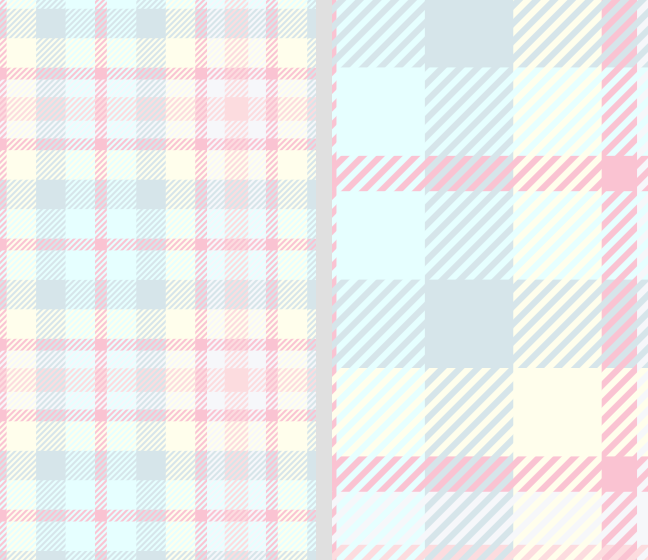
Left: the whole. Right: its middle third, enlarged.
Write a Shadertoy shader that draws this pattern.

```glsl
const float THREAD = 0.01865;             // twill pitch, in canvas widths
const vec2  PIVOT = vec2(0.3194, 0.9984); // centre of a mirrored pink band
const float HALF_SETT = 23.0;             // threads between the two mirror lines
const float TWILL_PHASE = 0.0;

const vec3 PINK  = vec3(0.980, 0.765, 0.825);
const vec3 AQUA  = vec3(0.900, 1.000, 1.000);
const vec3 GREY  = vec3(0.840, 0.898, 0.918);
const vec3 CREAM = vec3(1.000, 0.998, 0.925);
const vec3 PEARL = vec3(0.965, 0.968, 0.982);
const vec3 BLUSH = vec3(0.990, 0.862, 0.875);

// Switch to the next band colour past an edge, over about one pixel
vec3 band(vec3 before, vec3 after, float edge, float pos, float px) {
    return mix(before, after, clamp((pos - edge) / px + 0.5, 0.0, 1.0));
}

// Colour of the mirrored band sequence; all lengths in threads
vec3 sett(float thread, float px) {
    float period = 2.0 * HALF_SETT;
    float pos = abs(mod(thread + HALF_SETT, period) - HALF_SETT);
    vec3 color = band(PINK, AQUA, 1.0, pos, px);
    color = band(color, GREY, 6.0, pos, px);
    color = band(color, CREAM, 11.0, pos, px);
    color = band(color, PINK, 16.0, pos, px);
    color = band(color, PEARL, 18.0, pos, px);
    return band(color, BLUSH, 21.0, pos, px);
}

// Diagonal coverage: 1 where the vertical threads lie on top
float twill(vec2 thread, float px) {
    float wave = abs(fract(thread.x - thread.y + TWILL_PHASE) - 0.5) - 0.25;
    return smoothstep(-px, px, wave);
}

void mainImage(out vec4 fragColor, in vec2 fragCoord) {
    vec2 thread = (fragCoord / iResolution.x - PIVOT) / THREAD;
    float px = 1.0 / (iResolution.x * THREAD);

    // Weave the same sett in both directions
    vec3 warp = sett(thread.x, px);
    vec3 weft = sett(thread.y, px);
    fragColor = vec4(mix(weft, warp, twill(thread, px)), 1.0);
}
```
